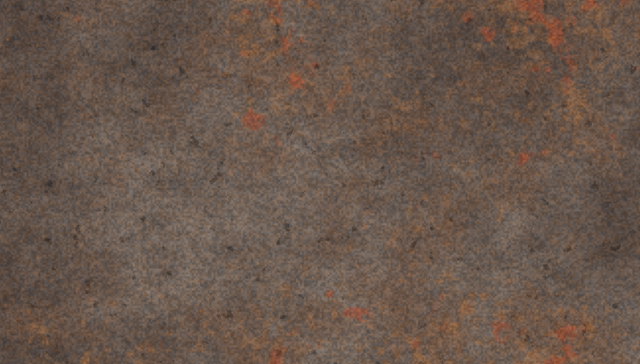
Give the GLSL for this texture, as a WebGL 1 fragment shader.

```glsl
precision highp float;
// Weathered, rusted metal: soft grey-brown clouds under a fine mineral grain,
// with ochre crumbs and clustered orange-red flakes. Everything is layered
// value noise, measured in units of the canvas height.

uniform vec2 u_resolution;

const vec3 DARK_BROWN = vec3(0.335, 0.278, 0.247);
const vec3 WARM_GREY  = vec3(0.462, 0.404, 0.364);
const vec3 BROWN      = vec3(0.425, 0.322, 0.260);
const vec3 OCHRE      = vec3(0.550, 0.385, 0.260);
const vec3 RUST_RED   = vec3(0.610, 0.305, 0.205);

const float CLOUD_SCALE  = 2.3;
const float MOTTLE_SCALE = 17.0;
const float FLAKE_SCALE  = 21.0;
const float CRUMB_SCALE  = 48.0;
const float GRAIN_SCALE  = 185.0;

const float CLOUD_CONTRAST  = 1.5;
const float MOTTLE_CONTRAST = 0.8;
const float GRAIN_CONTRAST  = 0.38;
const float TINT_CONTRAST   = 0.05;
const float RUST_OPACITY    = 0.66;
const float OCHRE_OPACITY   = 0.5;

float hash(vec2 cell) {
  vec3 q = fract(cell.xyx * vec3(0.1031, 0.1030, 0.0973));
  q += dot(q, q.yzx + 33.33);
  return fract((q.x + q.y) * q.z);
}

float noise(vec2 p) {
  vec2 cell = floor(p);
  vec2 f = fract(p);
  f = f * f * (3.0 - 2.0 * f);
  float low = mix(hash(cell), hash(cell + vec2(1.0, 0.0)), f.x);
  float high = mix(hash(cell + vec2(0.0, 1.0)), hash(cell + vec2(1.0, 1.0)), f.x);
  return mix(low, high, f.y);
}

// Five octaves, each turned to hide the lattice; the result lies in 0..1.
float fbm(vec2 p) {
  const mat2 TURN = mat2(1.62, 1.22, -1.22, 1.62);
  float sum = 0.0;
  float weight = 0.516;
  for (int i = 0; i < 5; i++) {
    sum += weight * noise(p);
    p = TURN * p + 17.3;
    weight *= 0.5;
  }
  return sum;
}

void main() {
  vec2 p = gl_FragCoord.xy / u_resolution.y;

  // Broad clouds and smaller, slightly flattened mottling
  float cloud = fbm(p * CLOUD_SCALE + 41.0) - 0.5;
  float mottle = fbm(p * MOTTLE_SCALE * vec2(0.8, 1.2) + 90.0) - 0.5;
  float tone = 0.48 + CLOUD_CONTRAST * cloud + MOTTLE_CONTRAST * mottle;
  vec3 color = mix(DARK_BROWN, WARM_GREY, clamp(tone, -0.15, 1.15));

  // Brown stain
  float region = fbm(p * 2.7 + 7.0);
  float stain = fbm(p * 9.0 + 63.0) + 0.6 * (region - 0.5);
  color = mix(color, BROWN, 0.55 * smoothstep(0.42, 0.72, stain));

  // Small ochre crumbs, denser inside the rusty regions
  float crumbs = fbm(p * CRUMB_SCALE + 130.0) + 0.55 * (region - 0.5);
  color = mix(color, OCHRE, OCHRE_OPACITY * smoothstep(0.56, 0.78, crumbs));

  // Ragged orange-red flakes in loose clusters
  float flakes = fbm(p * FLAKE_SCALE + 210.0) + 0.85 * (region - 0.5);
  float rust = smoothstep(0.67, 0.83, flakes);
  vec3 rustColor = mix(OCHRE, RUST_RED, smoothstep(0.35, 0.6, noise(p * 11.0 + 5.0)));
  color = mix(color, rustColor, RUST_OPACITY * rust);

  // Sparse dark pits
  float pits = smoothstep(0.70, 0.84, fbm(p * 38.0 + 320.0));
  color *= 1.0 - 0.3 * pits;

  // Fine grain in two sizes, with a faint warm and cool speckle
  float fine = noise(p * GRAIN_SCALE + 11.0) - 0.5;
  float coarse = noise(p * GRAIN_SCALE * vec2(0.45, 0.55) + 55.0) - 0.5;
  float tint = noise(p * GRAIN_SCALE * 0.6 + 400.0) - 0.5;
  color *= 1.0 + GRAIN_CONTRAST * (0.75 * fine + 0.45 * coarse);
  color += TINT_CONTRAST * tint * vec3(1.0, 0.0, -0.9);

  gl_FragColor = vec4(clamp(color, 0.0, 1.0), 1.0);
}
```
